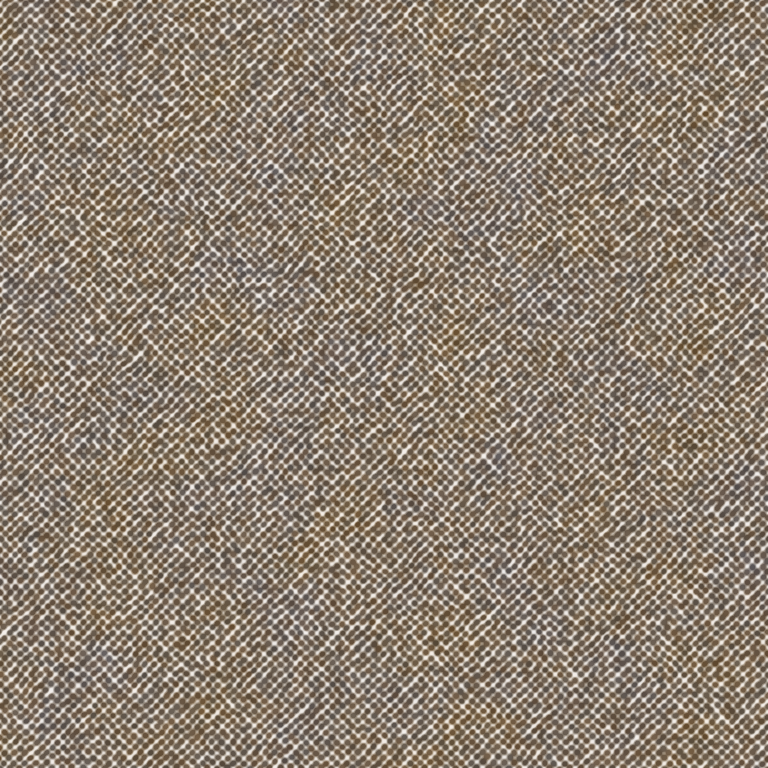
This texture is drawn by a WebGL 2 fragment shader. Its source:

```glsl
#version 300 es
precision highp float;

#define REPEATS 74.0      // staggered dot pairs across and down
#define JITTER 0.20       // random shift of each dot, in dot spacings
#define DOT_SPREAD 0.15   // squared softness radius of a dot
#define SIZE_VARY 0.22    // random change of dot size
#define WARP 0.16         // slow bending of the rows
#define SLANT 0.07        // mean merging along the rising diagonal
#define SLANT_VARY 0.13   // patchy change of that merging
#define TINT 0.035        // strength of the warm and cool patches
#define DARK vec3(0.390, 0.330, 0.270)
#define MID vec3(0.565, 0.510, 0.445)
#define LIGHT vec3(0.950, 0.930, 0.910)

uniform vec2 u_resolution;
out vec4 outColor;

vec3 hash3(vec2 cell) {
    vec3 h = fract(cell.xyx * vec3(0.1031, 0.1030, 0.0973));
    h += dot(h, h.yxz + 33.33);
    return fract((h.xxy + h.yzz) * h.zyx);
}

// Layered sines, roughly -1 to 1
float waves(vec2 p) {
    float sum = 0.0, amp = 0.5;
    for (int i = 0; i < 4; i++) {
        sum += amp * sin(p.x + 1.6 * sin(0.8 * p.y + float(i)));
        p = mat2(0.8, 0.6, -0.6, 0.8) * p * 1.7 + 2.3;
        amp *= 0.65;
    }
    return sum;
}

void main() {
    vec2 uv = gl_FragCoord.xy / u_resolution.y;

    // Diagonal lattice: one dot at every integer point
    vec2 lattice = REPEATS * vec2(uv.x + uv.y, uv.x - uv.y);
    lattice += WARP * vec2(waves(uv * 45.0), waves(uv.yx * 45.0 + 7.0));
    float slant = SLANT + SLANT_VARY * waves(uv * 40.0 + 19.0);
    vec2 stretch = vec2(1.0 - slant, 1.0 + slant);

    // Soft union of jittered dots, with their shades blended
    vec2 home = floor(lattice + 0.5);
    float cover = 0.0;
    vec3 shade = vec3(0.0);
    for (int j = -1; j <= 1; j++) {
        for (int i = -1; i <= 1; i++) {
            vec2 cell = home + vec2(i, j);
            vec3 rnd = hash3(cell + 300.0) - 0.5;
            vec2 d = lattice - cell - JITTER * rnd.xy;
            float spread = DOT_SPREAD * (1.0 + SIZE_VARY * rnd.z);
            float weight = exp(-dot(d * d, stretch) / spread);
            cover += weight;
            shade += weight * (hash3(cell + 811.0) - 0.5);
        }
    }
    shade /= cover + 0.001;

    // Flat brown dots, taupe rims, pale gaps
    vec3 color = mix(MID, DARK, smoothstep(0.36, 0.62, cover));
    color = mix(LIGHT, color, smoothstep(0.07, 0.40, cover));

    // Uneven dye: ochre and blue-grey patches plus a shade for each dot
    float patches = waves(uv * 19.0 + 4.0) + 0.6 * waves(uv.yx * 47.0);
    float dye = 0.35 + 0.65 * smoothstep(0.1, 0.5, cover);
    color += TINT * dye * patches * vec3(0.35, 0.0, -0.8);
    color += dye * (0.09 * shade.x + 0.05 * shade.y * vec3(1.0, 0.0, -1.0));
    color += 0.012 * waves(uv * 60.0 + 31.0);

    outColor = vec4(clamp(color, 0.0, 1.0), 1.0);
}
```
